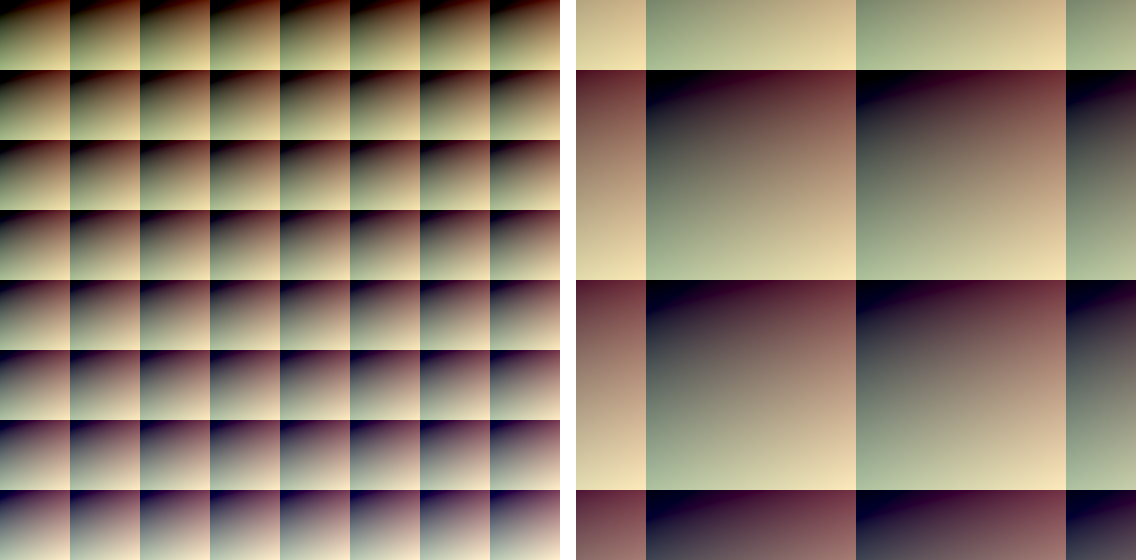
Left, the full canvas; right, a detail of the centre.
Write a WebGL 1 fragment shader that draws this pattern.

```glsl
precision highp float;
// Grid of colour-cube slices: red across, green down, blue by cell, with a warm faded grade.

#define CELLS 8.0
#define RED_MIX   vec3(0.42, 0.21, 0.13)
#define GREEN_MIX vec3(0.68, 0.80, 0.52)
#define BLUE_MIX  vec3(0.08, 0.07, 0.22)
#define BLACK_CUT vec3(0.155, 0.165, 0.13)
#define TONE_GAMMA 0.7
#define SAMPLES 2

uniform vec2 u_resolution;

// Cube colour at a point, with y running downward from the top.
vec3 cubeColor(vec2 p) {
  vec2 grid = p * CELLS;
  vec2 cell = clamp(floor(grid), 0.0, CELLS - 1.0);
  float slice = (cell.y * CELLS + cell.x) / (CELLS * CELLS - 1.0);
  return vec3(grid - cell, slice);
}

// Blend the channels, crush the darkest tones and lift the middle ones.
vec3 grade(vec3 c) {
  vec3 blended = c.r * RED_MIX + c.g * GREEN_MIX + c.b * BLUE_MIX - BLACK_CUT;
  return pow(clamp(blended, 0.0001, 1.0), vec3(TONE_GAMMA));
}

void main() {
  // Average a few points per pixel to smooth the cell borders.
  vec3 sum = vec3(0.0);
  for (int j = 0; j < SAMPLES; j++) {
    for (int i = 0; i < SAMPLES; i++) {
      vec2 offset = (vec2(float(i), float(j)) + 0.5) / float(SAMPLES) - 0.5;
      vec2 uv = (gl_FragCoord.xy + offset) / u_resolution;
      sum += grade(cubeColor(vec2(uv.x, 1.0 - uv.y)));
    }
  }
  gl_FragColor = vec4(sum / float(SAMPLES * SAMPLES), 1.0);
}
```
